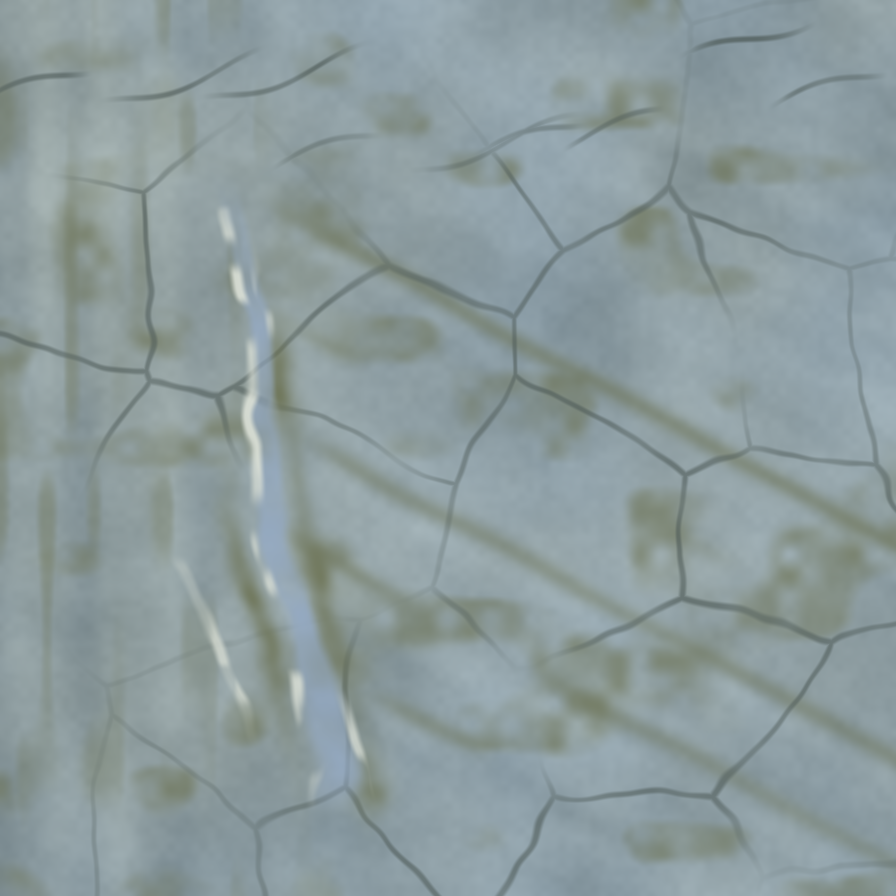
Give the GLSL for this texture, as a WebGL 2 fragment shader.

```glsl
#version 300 es
precision highp float;
// Weathered blue-grey paint: warped cellular cracks, slanting ridges on the
// right, upright stains on the left, and a torn pale gash with olive shadows.
// Everything is layered over soft mottling in canvas units (0 to 1).

#define PAINT_BLUE vec3(0.550, 0.622, 0.662)
#define PAINT_GREY vec3(0.568, 0.624, 0.630)
#define OLIVE vec3(0.425, 0.450, 0.330)
#define CRACK_DARK vec3(0.310, 0.360, 0.350)
#define GASH_BLUE vec3(0.580, 0.665, 0.770)
#define FLECK_PALE vec3(0.860, 0.880, 0.840)
#define CRACK_SCALE 4.2
#define CRACK_WIDTH 0.0052
#define MOTTLE 0.17
#define RIDGE_NORMAL vec2(0.477, 0.879)

uniform vec2 u_resolution;
out vec4 fragColor;

vec2 hash2(vec2 p) {
  return fract(sin(vec2(dot(p, vec2(127.1, 311.7)), dot(p, vec2(269.5, 183.3)))) * 43758.5);
}

float noise(vec2 p) {
  vec2 i = floor(p), f = fract(p);
  f = f * f * (3.0 - 2.0 * f);
  return mix(mix(hash2(i).x, hash2(i + vec2(1, 0)).x, f.x),
             mix(hash2(i + vec2(0, 1)).x, hash2(i + vec2(1, 1)).x, f.x), f.y);
}

float fbm(vec2 p) {
  float sum = 0.0, amp = 0.5;
  for (int i = 0; i < 5; i++) {
    sum += amp * noise(p);
    p = mat2(0.8, 0.6, -0.6, 0.8) * p * 2.03 + 7.3;
    amp *= 0.5;
  }
  return sum;
}

// Distance to the nearest border between cells
float cellBorder(vec2 p) {
  vec2 base = floor(p), nearest = vec2(0.0);
  float best = 9.0, border = 9.0;
  for (int k = 0; k < 25; k++) {
    vec2 cell = base + vec2(k % 5 - 2, k / 5 - 2);
    vec2 d = cell + hash2(cell) - p;
    if (dot(d, d) < best) { best = dot(d, d); nearest = d; }
  }
  for (int k = 0; k < 25; k++) {
    vec2 cell = base + vec2(k % 5 - 2, k / 5 - 2);
    vec2 d = cell + hash2(cell) - p, gap = d - nearest;
    if (dot(gap, gap) > 1e-4) border = min(border, dot(0.5 * (d + nearest), normalize(gap)));
  }
  return border;
}

float blob(vec2 p, vec2 centre, vec2 radius) {
  vec2 q = (p - centre) / radius;
  return exp(-dot(q, q));
}

float line(float dist, float width) {
  return 1.0 - smoothstep(0.15 * width, width, abs(dist));
}

// Short slanting cracks scattered along the top
float topCracks(vec2 p) {
  float ink = 0.0;
  for (int i = 0; i < 9; i++) {
    vec2 h = hash2(vec2(i, 4.0));
    vec2 q = p - vec2((float(i) + h.x) / 9.0, 0.83 + 0.14 * h.y);
    float bend = 0.32 * q.x + 0.009 * sin(32.0 * q.x + 6.0 * h.x);
    float fade = 1.0 - smoothstep(0.03, 0.05 + 0.06 * h.x, abs(q.x));
    ink = max(ink, line(q.y - bend, CRACK_WIDTH) * fade * (0.4 + 0.5 * h.y));
  }
  return ink;
}

// Torn groove: x runs across it, t from its top (0) to its foot (1)
vec3 addGash(vec3 col, vec2 p) {
  float t = (0.79 - p.y) / 0.7;
  float x = p.x - (0.25 + 0.125 * t + 0.012 * sin(9.0 * t)) + 0.012 * (noise(p * 28.0) - 0.5);
  float w = mix(0.011, 0.030, t * t);
  float span = smoothstep(-0.04, 0.12, t) * (1.0 - smoothstep(0.93, 1.0, t));
  vec2 q = vec2(x, t);
  float shade = blob(q, vec2(-0.046, 0.68), vec2(0.014, 0.18))
              + blob(q, vec2(0.034, 0.64), vec2(0.013, 0.20)) * 0.8
              + blob(q, vec2(0.020, 0.31), vec2(0.017, 0.08))
              + blob(q, vec2(0.035, 0.95), vec2(0.020, 0.05)) * 0.7;
  col = mix(col, OLIVE, min(shade, 1.0) * (0.55 + 0.45 * noise(p * 45.0)));
  float inside = 1.0 - smoothstep(w * 0.5, w + 0.006, abs(x));
  col = mix(col, GASH_BLUE, inside * span * (0.35 + 0.5 * noise(vec2(x * 50.0, t * 22.0))));
  // Pale flecks on both lips and along a side branch
  float patchy = smoothstep(0.38, 0.75, noise(vec2(p.x * 40.0, t * 19.0)));
  float rightLip = blob(vec2(t), vec2(0.22), vec2(0.12)) + smoothstep(0.78, 0.90, t);
  float lips = line(x + w, 0.011) + line(x - w, 0.009) * rightLip;
  float branch = line(x + 0.10 - 0.1 * (t - 0.73), 0.010)
               * smoothstep(0.58, 0.63, t) * (1.0 - smoothstep(0.80, 0.90, t));
  float pale = min(lips * span * patchy + branch * (0.3 + 0.5 * patchy), 1.0);
  return mix(col, FLECK_PALE, pale * 0.9);
}

void main() {
  vec2 p = gl_FragCoord.xy / u_resolution;
  float left = 1.0 - smoothstep(0.10, 0.42, p.x);

  // Mottled ground
  vec3 col = mix(PAINT_BLUE, PAINT_GREY, clamp(left * 0.6 + 1.6 * fbm(p * 5.0) - 0.35, 0.0, 1.0));
  col += MOTTLE * (fbm(p * 9.0 + 3.0) - 0.48) + 0.022 * (noise(p * 110.0) - 0.5);

  // Upright stains
  float stain = noise(vec2(p.x * 30.0 + 0.6 * p.y, p.y * 2.6));
  col += left * 0.09 * (stain - 0.48) * vec3(1.0, 0.95, 0.75);
  col = mix(col, OLIVE, left * 0.4 * smoothstep(0.68, 0.95, noise(vec2(p.x * 38.0, p.y * 7.0 + 9.0))));

  // Slanting ridges and fine grain
  float across = dot(p, RIDGE_NORMAL), along = dot(p, vec2(0.879, -0.477));
  float right = smoothstep(0.27, 0.40, p.x);
  col += right * 0.045 * (noise(vec2(across * 36.0, along * 4.0)) - 0.5);
  for (int i = 0; i < 5; i++) {
    float d = across - 0.82 + 0.105 * float(i) + 0.008 * (noise(p * 9.0) - 0.5);
    float force = i == 0 ? 0.5 : 0.4 * smoothstep(0.45, 0.8, noise(vec2(along * 6.0, i * 5)));
    col = mix(col, OLIVE, right * force * exp(-d * d / 0.00012));
    col += right * force * 0.05 * exp(-pow((d + 0.024) / 0.014, 2.0));
  }

  // Scattered olive patches
  float patches = smoothstep(0.64, 0.86, noise(p * vec2(11.0, 16.0) + 2.0)) * noise(p * 42.0);
  col = mix(col, OLIVE, 0.65 * patches);

  // Crack network, broken in places
  vec2 warped = p + 0.035 * (vec2(noise(p * 8.0), noise(p * 8.0 + 31.0)) - 0.5);
  warped += 0.007 * (vec2(noise(p * 34.0), noise(p * 34.0 + 17.0)) - 0.5);
  float border = cellBorder(warped * CRACK_SCALE + 1.7) / CRACK_SCALE;
  float strength = smoothstep(0.22, 0.65, noise(p * 5.0 + 12.0)) * (1.0 - 0.8 * smoothstep(0.78, 0.86, p.y));
  float cracks = max(line(border, CRACK_WIDTH) * strength * 0.65, topCracks(p));
  col = mix(col, CRACK_DARK, cracks * (0.6 + 0.4 * noise(p * 25.0)));

  fragColor = vec4(clamp(addGash(col, p), 0.0, 1.0), 1.0);
}
```
